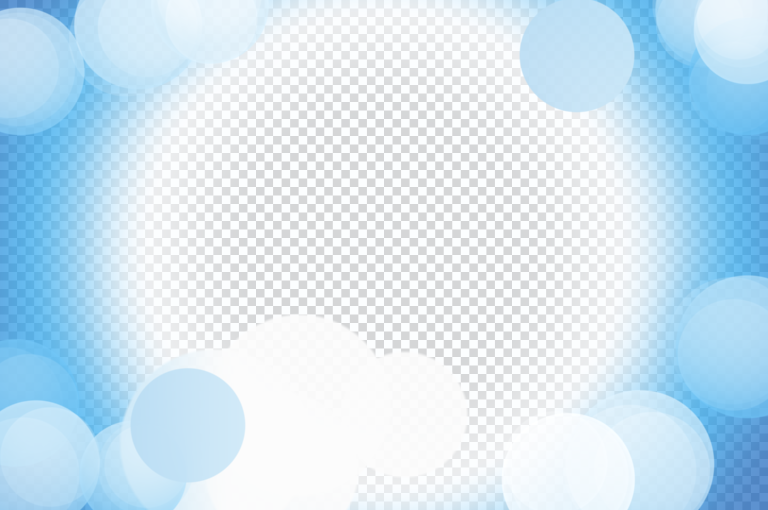
Give the GLSL for this background, as a Shadertoy shader.

```glsl
// Pale checkerboard under a white-to-blue vignette, with a soft cloud and
// clusters of translucent discs around the border. Each cluster is one anchor
// disc plus hashed satellites; all lengths are fractions of the canvas height.

const vec3 WHITE = vec3(0.99, 0.995, 1.0);
const vec3 PALE = vec3(0.82, 0.92, 0.975);
const vec3 SKY = vec3(0.40, 0.75, 0.95);
const vec3 PERIWINKLE = vec3(0.36, 0.54, 0.79);
const float ROWS = 60.0;
const int CLUSTERS = 12;
const int LAYERS = 3;

// Cluster anchors: centre x, centre y, radius, paleness
const vec4 ANCHORS[CLUSTERS] = vec4[](
    vec4(0.04, 0.86, 0.125, 0.55), vec4(0.27, 0.95, 0.125, 0.75),
    vec4(0.41, 0.99, 0.115, 0.90), vec4(1.39, 0.98, 0.110, 0.50),
    vec4(1.46, 0.85, 0.115, 0.20), vec4(1.46, 0.94, 0.105, 0.85),
    vec4(1.46, 0.32, 0.140, 0.40), vec4(0.03, 0.21, 0.125, 0.10),
    vec4(0.07, 0.09, 0.125, 0.60), vec4(0.26, 0.07, 0.105, 0.55),
    vec4(1.25, 0.09, 0.145, 0.75), vec4(1.11, 0.06, 0.130, 1.25));

// Cloud puffs: centre x, centre y, radius
const vec3 PUFFS[4] = vec3[](
    vec3(0.585, 0.205, 0.178), vec3(0.79, 0.187, 0.123),
    vec3(0.42, 0.13, 0.185), vec3(0.55, 0.08, 0.150));

// Sine-free hash giving two values in 0..1
vec2 hash2(vec2 seed) {
    vec3 q = fract(vec3(seed.xyx) * vec3(0.1031, 0.1030, 0.0973));
    q += dot(q, q.yzx + 33.33);
    return fract((q.xx + q.yz) * q.zy);
}

// Coverage of a disc with an edge of the given softness
float disc(vec2 p, vec2 centre, float radius, float softness) {
    return 1.0 - smoothstep(-softness, softness, length(p - centre) - radius);
}

// Smoothed checker: 1 on dark cells, 0 on light cells
float checker(vec2 cell, float pixel) {
    vec2 wave = 0.5 - abs(mod(cell + 0.5, 2.0) - 1.0);
    wave = 2.0 * clamp(wave / pixel, -0.5, 0.5);
    return 0.5 - 0.5 * wave.x * wave.y;
}

// Checkerboard fading outward through white into blue
vec3 backdrop(vec2 p, float pixel) {
    float d = length(p - vec2(0.75, 0.51));
    float dark = checker(p * ROWS, pixel * ROWS);
    float contrast = mix(0.155, 0.055, smoothstep(0.25, 0.52, d));
    vec3 tint = mix(WHITE, SKY, smoothstep(0.45, 0.72, d));
    tint = mix(tint, PERIWINKLE, 0.85 * smoothstep(0.66, 0.88, d));
    return tint - contrast * dark;
}

// Tinted disc, more saturated at its lower rim and with a faint bright edge
vec3 addBokeh(vec3 base, vec2 p, vec3 ball, float paleness, float alpha, float pixel) {
    vec2 q = (p - ball.xy) / ball.z;
    float light = clamp(paleness + 0.18 * q.y - 0.15 * dot(q, q), 0.0, 1.0);
    vec3 colour = mix(SKY, PALE, smoothstep(0.0, 0.65, light));
    colour = mix(colour, WHITE, smoothstep(0.65, 1.0, light));
    float rim = smoothstep(0.92, 1.0, length(q));
    float cover = disc(p, ball.xy, ball.z, pixel);
    return mix(base, colour + 0.02 * rim, alpha * cover);
}

void mainImage(out vec4 fragColor, in vec2 fragCoord) {
    vec2 p = fragCoord / iResolution.xy * vec2(1.5, 1.0);
    float pixel = 1.0 / iResolution.y;
    vec3 colour = backdrop(p, pixel);

    // Blue haze spreading from each cluster
    for (int i = 0; i < CLUSTERS; i++) {
        vec4 a = ANCHORS[i];
        float haze = disc(p, a.xy, a.z, 0.09) * clamp(1.0 - a.w, 0.0, 1.0);
        colour = mix(colour, SKY, 0.45 * haze);
    }

    // White cloud
    for (int i = 0; i < 4; i++) {
        vec3 puff = PUFFS[i];
        float cover = disc(p, puff.xy, puff.z, 2.0 * pixel);
        float fade = smoothstep(0.22, 0.46, p.x);
        colour = mix(colour, mix(PALE, vec3(0.987), fade), 0.92 * cover);
    }

    // Clusters: anchor first, then smaller and fainter satellites
    for (int i = 0; i < CLUSTERS; i++) {
        vec4 a = ANCHORS[i];
        for (int k = 0; k < LAYERS; k++) {
            float layer = float(k);
            vec2 offset = (hash2(vec2(float(i), layer) + 3.0) - 0.5) * 0.5;
            vec2 centre = a.xy + offset * a.z * min(layer, 1.0);
            float radius = a.z * (1.0 - 0.11 * layer);
            float alpha = k == 0 ? 0.68 : 0.24;
            colour = addBokeh(colour, p, vec3(centre, radius), a.w + 0.15 * layer, alpha, pixel);
        }
    }

    // Two clear grey-blue discs in front
    for (int i = 0; i < 2; i++) {
        vec2 centre = mix(vec2(0.367, 0.166), vec2(1.127, 0.892), float(i));
        vec3 tint = mix(vec3(0.70, 0.85, 0.95), PALE, 0.5 + 3.0 * (p.x - centre.x));
        colour = mix(colour, tint, 0.88 * disc(p, centre, 0.112, pixel));
    }

    fragColor = vec4(clamp(colour, 0.0, 1.0), 1.0);
}
```
